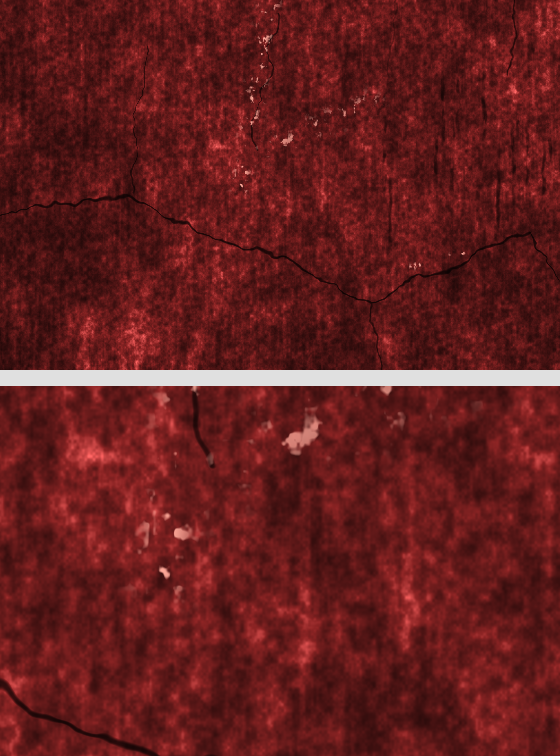
Top: the whole. Bottom: its middle third, enlarged.
Write a WebGL 2 fragment shader that draws this texture.

```glsl
#version 300 es
precision highp float;
// Weathered red plaster: layered value noise makes clouds, blotches, streaks and grain.
// Their sum is an exponent of brightness; warped lines add cracks and dark drips,
// and thresholded noise scatters pale chips along a few worn veins.
uniform vec2 u_resolution;
out vec4 fragColor;

#define BASE_RED 0.352
#define CLOUD 0.30
#define BLOTCH 0.52
#define STREAK 0.32
#define SCRATCH 0.16
#define GRAIN 0.58
#define CRACK_WIDTH 0.0048
#define CRACK_DEPTH 1.15
#define DRIP_COUNT 14
#define DRIP_DEPTH 0.75
#define GLOW 0.62
#define CHIP_COLOR vec3(1.0, 0.66, 0.60)

// Integer hash to 0..1
float hash(ivec2 cell) {
  uvec2 u = uvec2(cell) * uvec2(1597u, 3812u) + uvec2(7919u, 104729u);
  uint h = (u.x ^ (u.y * 2663u)) * 747796u + 28913u;
  h = ((h >> 15) ^ h) * 73244475u;
  h = ((h >> 16) ^ h) * 73244475u;
  return float(((h >> 16) ^ h) & 65535u) / 65535.0;
}

// Value noise in -1..1
float noise(vec2 p) {
  ivec2 c = ivec2(floor(p));
  vec2 f = fract(p);
  f = f * f * (3.0 - 2.0 * f);
  float low = mix(hash(c), hash(c + ivec2(1, 0)), f.x);
  float high = mix(hash(c + ivec2(0, 1)), hash(c + ivec2(1, 1)), f.x);
  return 2.0 * mix(low, high, f.y) - 1.0;
}

float fbm(vec2 p, int octaves) {
  float sum = 0.0, weight = 1.0, total = 0.0;
  for (int i = 0; i < octaves; i++) {
    sum += weight * noise(p);
    total += weight;
    weight *= 0.6;
    p = p * 2.03 + vec2(17.3, 9.1);
  }
  return sum / total;
}

float segmentDistance(vec2 p, vec2 a, vec2 b) {
  vec2 ab = b - a;
  return length(p - a - ab * clamp(dot(p - a, ab) / dot(ab, ab), 0.0, 1.0));
}

// Soft-edged dark line
float ink(float d, float width) {
  return 1.0 - smoothstep(0.15 * width, width, d);
}

float blob(vec2 p, vec2 center, vec2 radius) {
  vec2 q = (p - center) / radius;
  return exp(-dot(q, q));
}

// Height of the long zigzag crack
float crackPath(float x) {
  float t = abs(x - 1.0);
  float y = min(0.19 + 0.43 * t, 0.48 - 0.2 * (t - 0.66));
  return min(y, 0.36 - 1.3 * (x - 1.43) + 4.0 * max(1.43 - x, 0.0));
}

float cracks(vec2 p) {
  vec2 q = p + 0.035 * vec2(fbm(p * 9.0 + 3.0, 4), fbm(p * 9.0 + 41.0, 4));
  float vary = 0.85 + 0.5 * noise(p * 14.0);
  float dark = ink(abs(q.y - crackPath(q.x)) * 0.9, CRACK_WIDTH * vary);
  dark = max(dark, 0.7 * ink(segmentDistance(q, vec2(1.0, 0.19), vec2(1.03, -0.1)), CRACK_WIDTH * vary));
  // Rising side branches
  for (int i = 0; i < 4; i++) {
    vec2 foot = vec2(0.34 + 0.345 * float(i), 0.49 + 0.1 * float(i));
    float line = ink(segmentDistance(q, foot, foot + vec2(0.06, 0.38)), 0.8 * CRACK_WIDTH * vary);
    dark = max(dark, line * (i == 2 ? 0.25 : 0.75));
  }
  return dark;
}

// Broken vertical stains on the right side
float drips(vec2 p) {
  float dark = 0.0;
  for (int i = 0; i < DRIP_COUNT; i++) {
    float x = 1.0 + 0.52 * hash(ivec2(i, 101));
    float y = 0.35 + 0.45 * hash(ivec2(i, 211));
    float d = abs(p.x - x + 0.006 * fbm(p * 22.0 + float(i), 3));
    float span = 1.0 - smoothstep(0.04, 0.14, abs(p.y - y));
    dark = max(dark, ink(d, 0.007) * span);
  }
  return dark * smoothstep(-0.3, 0.25, fbm(p * vec2(60.0, 24.0), 3));
}

float vein(vec2 p, vec2 a, vec2 b, float width) {
  float d = segmentDistance(p, a, b) / width;
  return exp(-d * d);
}

void main() {
  vec2 p = gl_FragCoord.xy / u_resolution.y;
  float streak = fbm(p * vec2(95.0, 9.0), 3);
  float blotch = fbm(p * vec2(17.0, 13.0), 4);

  // Surface texture
  float tone = CLOUD * fbm(p * 3.5 + 5.0, 3) + BLOTCH * blotch + STREAK * streak;
  tone += SCRATCH * fbm(vec2(p.x + 0.35 * p.y, p.y - 0.35 * p.x) * vec2(14.0, 75.0), 3);
  tone += GRAIN * fbm(p * vec2(100.0, 88.0) + 31.0, 3);

  // Broad light and shade
  tone += 0.16 * blob(p, vec2(0.75, 0.62), vec2(0.5, 0.4)) + 0.2 * blob(p, vec2(0.35, 0.78), vec2(0.07, 0.22));
  tone -= 0.38 * blob(p, vec2(0.0, 0.28), vec2(0.22, 0.4)) + 0.18 * blob(p, vec2(1.2, 0.0), vec2(0.6, 0.2));
  vec2 ragged = p + 0.05 * vec2(blotch, streak);
  tone += GLOW * blob(ragged, vec2(0.33, 0.07), vec2(0.12, 0.12));

  tone -= CRACK_DEPTH * cracks(p) + DRIP_DEPTH * drips(p);
  float red = BASE_RED * exp(tone);
  vec3 color = red * vec3(1.0, 0.255, 0.255) + max(red - 0.55, 0.0) * vec3(0.1, 0.35, 0.33);

  // Pale chips along worn veins
  float worn = vein(p, vec2(0.73, 1.0), vec2(0.65, 0.5), 0.025);
  worn = max(worn, 0.75 * vein(p, vec2(0.72, 0.6), vec2(1.0, 0.72), 0.03));
  worn = max(worn, vein(p, vec2(1.04, 0.26), vec2(1.25, 0.315), 0.008));
  float chip = smoothstep(0.26, 0.6, fbm(p * vec2(75.0, 60.0) + 63.0, 3)) * worn;
  fragColor = vec4(min(mix(color, CHIP_COLOR, chip), 1.0), 1.0);
}
```
